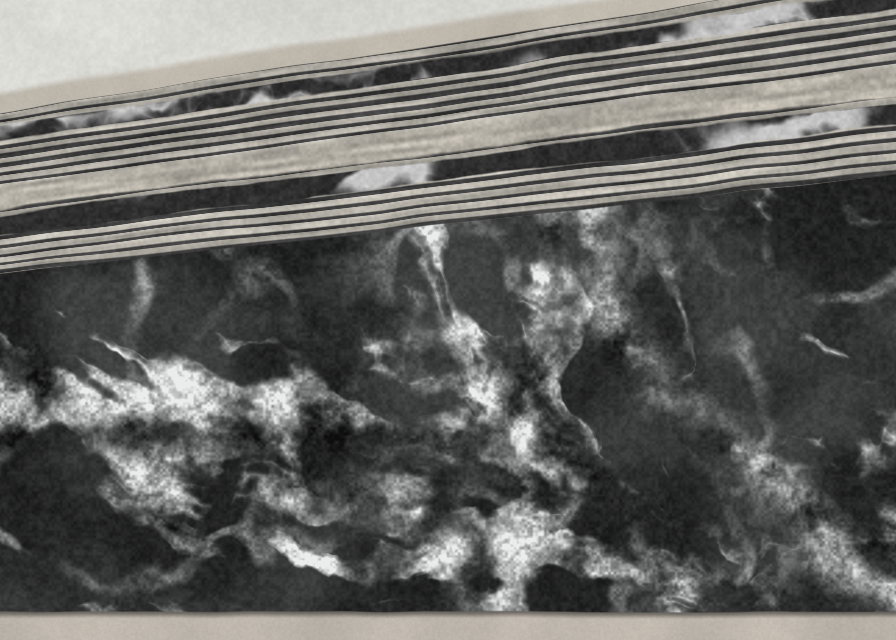
Write a WebGL 2 fragment shader that draws this texture.

```glsl
#version 300 es
precision highp float;
uniform vec2 u_resolution;
out vec4 fragColor;

float hash(vec2 p) {
  vec3 q = fract(vec3(p.xyx) * 0.1031);
  q += dot(q, q.yzx + 33.33);
  return fract((q.x + q.y) * q.z);
}

float noise(vec2 p) {
  vec2 cell = floor(p), f = fract(p);
  f = f * f * (3.0 - 2.0 * f);
  float low = mix(hash(cell), hash(cell + vec2(1, 0)), f.x);
  float high = mix(hash(cell + vec2(0, 1)), hash(cell + vec2(1, 1)), f.x);
  return mix(low, high, f.y);
}

float fbm(vec2 p) {
  float sum = 0.0, amp = 0.53;
  for (int i = 0; i < 4; i++) {
    sum += amp * noise(p);
    p = mat2(1.6, 1.2, -1.2, 1.6) * p + 17.3;
    amp *= 0.5;
  }
  return sum;
}

vec2 warp(vec2 p) {
  return vec2(fbm(p), fbm(p + 41.7)) - 0.5;
}

float bump(float d, float width) {
  return exp(-d * d / (width * width));
}

// Ridged noise drawn out along one direction
float strands(vec2 p, float angle, float stretch) {
  vec2 along = vec2(cos(angle), sin(angle));
  vec2 q = vec2(dot(p, along), dot(p, vec2(-along.y, along.x)));
  q = (q + 0.16 * warp(p * 4.0) + 0.045 * warp(p * 17.0)) * vec2(4.0, 4.0 * stretch);
  float sum = 0.0, amp = 0.5;
  for (int i = 0; i < 4; i++) {
    sum += amp * (1.0 - abs(2.0 * noise(q) - 1.0));
    q = q * vec2(2.0, 1.8) + 9.1;
    amp *= 0.55;
  }
  return sum / 1.01;
}

float grain(vec2 p) {
  return 0.5 * noise(p * 110.0) + 0.5 * noise(p * 230.0 + 5.0);
}

// Polished dark stone with three flow directions and a pale diagonal river
vec3 slabFace(vec2 p, float edge) {
  float lean = p.x + 0.35 * (p.y - 0.65) + 0.12 * (noise(p * 7.0) - 0.5);
  float steep = smoothstep(0.62, 0.72, lean) * (1.0 - smoothstep(1.0, 1.16, lean));
  steep *= smoothstep(0.17, 0.32, p.y);
  float level = (1.0 - smoothstep(0.15, 0.32, p.y)) * smoothstep(0.2, 0.5, p.x);
  float ridge = mix(strands(p, -0.36, 2.6), strands(p, -0.13, 3.2), level);
  ridge = mix(ridge, strands(p + 3.0, -1.15, 3.0), steep);

  // Vein density: pale belts between quiet dark patches
  float patches = smoothstep(0.36, 0.64, fbm(p * vec2(3.2, 4.2) + 2.6));
  float density = 0.12 + 0.55 * patches + 0.2 * steep + 0.22 * level;
  density += 0.45 * bump(p.y - 0.42 + 0.24 * p.x, 0.1) * (1.0 - smoothstep(0.8, 1.1, p.x));
  density -= 0.35 * (1.0 - smoothstep(0.03, 0.16, edge - p.y)) * (1.0 - steep);
  density -= 0.3 * smoothstep(1.05, 1.15, p.x) * smoothstep(0.3, 0.4, p.y);
  float cut = mix(0.83, 0.5, clamp(density, 0.0, 1.0));
  float vein = smoothstep(cut, cut + 0.2, ridge);

  vec2 bent = p + 0.1 * warp(p * 5.0);
  float drop = 0.68 - bent.y;
  float slope = -0.09 + 2.94 * drop;
  float offset = (bent.x - 0.945 + 0.09 * drop - 1.47 * drop * drop) / sqrt(1.0 + slope * slope);
  float river = 0.85 * bump(offset, 0.026 + 0.012 * noise(p * 9.0));
  float network = 1.0 - smoothstep(0.008, 0.04, abs(fbm(bent * 3.0 + 8.0) - 0.5));
  vein = max(max(vein, river), 0.55 * network * noise(p * 11.0));

  float speck = grain(p);
  float clump = fbm(p * 16.0 + 30.0);
  float haze = 0.12 * smoothstep(0.35, 0.75, fbm(p * 6.0 + 12.0));
  float tone = 0.08 + 0.11 * speck + haze;
  tone += vein * (0.1 + 0.65 * smoothstep(0.25, 0.7, clump)) * (0.6 + 0.75 * speck);
  tone -= 0.16 * smoothstep(0.6, 0.78, strands(p + 7.0, -0.5, 2.0)) * vein;
  return clamp(tone, 0.05, 0.93) * vec3(0.99, 1.0, 1.0);
}

// Receding pile of slab edges; depth runs from 0 at the front to 1 at the back
vec3 slabPile(vec2 p, float depth, float pixel) {
  float row = depth * 18.0 + 0.25 * (noise(vec2(p.x * 4.0, depth * 9.0)) - 0.5);
  float id = floor(row), f = fract(row);
  float soft = pixel * 65.0;
  float gap = mix(0.2, 0.48, hash(vec2(id, 3.0)));
  float rim = smoothstep(gap - soft, gap + soft, f) * (1.0 - smoothstep(1.0 - soft, 1.0, f));
  float streak = noise(vec2(p.x * 14.0, row * 2.0)) * 0.6 + grain(p) * 0.4;
  vec3 stone = mix(vec3(0.56, 0.55, 0.52), vec3(0.87, 0.85, 0.81), streak);
  stone *= 0.86 + 0.2 * hash(vec2(id, 8.0));
  vec3 color = mix(vec3(0.13 + 0.2 * streak), stone, rim);

  // One broad pale ledge and two exposed dark faces
  float ragged = depth + 0.05 * (fbm(vec2(p.x * 9.0, depth * 8.0)) - 0.5);
  float ledge = smoothstep(0.39, 0.41, ragged) * (1.0 - smoothstep(0.53, 0.55, ragged));
  color = mix(color, vec3(0.71, 0.69, 0.65) * (0.72 + 0.5 * streak), ledge);
  float face = smoothstep(0.24, 0.255, ragged) * (1.0 - smoothstep(0.355, 0.37, ragged));
  face += smoothstep(0.82, 0.835, ragged) * (1.0 - smoothstep(0.91, 0.93, ragged));
  float pale = smoothstep(0.6, 0.82, strands(p + 2.0, 0.2, 2.5)) * smoothstep(0.4, 0.65, noise(p * 8.0));
  vec3 dark = vec3(0.12 + 0.12 * grain(p) + 0.6 * pale);
  return mix(color, dark, face);
}

vec3 concrete(vec2 p, vec3 tint) {
  return tint * (0.9 + 0.13 * fbm(p * 5.0) + 0.07 * grain(p));
}

void main() {
  vec2 p = gl_FragCoord.xy / u_resolution.y;
  float pixel = 1.0 / u_resolution.y;
  float front = 0.572 + 0.111 * p.x + 0.004 * (noise(p * 12.0) - 0.5);
  float back = 0.823 + 0.157 * p.x + 0.006 * (noise(p * 9.0) - 0.5);

  // Wall with a tan sill behind the pile
  vec3 wall = concrete(p, vec3(0.86, 0.86, 0.84));
  float sill = 1.0 - smoothstep(0.025, 0.04, p.y - back);
  wall = mix(wall, concrete(p * 3.0, vec3(0.72, 0.69, 0.64)), sill * 0.8);

  vec3 color = slabPile(p, (p.y - front) / (back - front), pixel);
  color = mix(color, wall, smoothstep(-pixel, pixel, p.y - back));
  color = mix(color, slabFace(p, front), smoothstep(-pixel, pixel, front - p.y));

  // Floor strip and contact shadow
  float ground = 0.044 + 0.003 * (noise(p * 15.0) - 0.5);
  vec3 base = concrete(p * 2.0, vec3(0.74, 0.71, 0.67));
  base *= 1.0 - 0.45 * smoothstep(0.012, 0.0, ground - p.y);
  color = mix(color, base, smoothstep(-pixel, pixel, ground - p.y));
  fragColor = vec4(color, 1.0);
}
```
